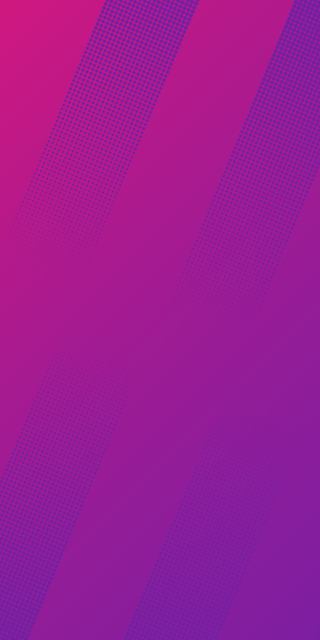
This background is drawn by a Shadertoy shader. Its source:

```glsl
// Magenta to violet diagonal gradient crossed by slanted halftone bands.

const vec3 PINK = vec3(0.82, 0.09, 0.50);
const vec3 VIOLET = vec3(0.49, 0.12, 0.63);
const vec3 DOT_COLOR = vec3(0.44, 0.13, 0.64);

const float BAND_ANGLE = 0.395;
const float BAND_WIDTH = 0.2735;
const float BAND_START = 0.303;
const float DOTS_PER_BAND = 20.0;
const float FADE_LINE = 0.785;   // where the dots vanish
const float MIN_RADIUS = 0.10;   // in grid cells
const float DOT_GROWTH = 0.36;   // radius gained per unit from the fade line

// Turns a point into (across, along) coordinates of the slanted bands.
vec2 bandSpace(vec2 p, float angle) {
    float c = cos(angle), s = sin(angle);
    return vec2(c * p.x + s * p.y, c * p.y - s * p.x);
}

// Coverage of a disc; tiny discs fade instead of aliasing.
float disc(vec2 p, float radius, float blur) {
    float edge = 1.0 - smoothstep(radius - blur, radius + blur, length(p));
    return edge * clamp(radius / blur, 0.0, 1.0);
}

// Even bands carry dots before the fade line, odd bands after it.
float halftoneBands(vec2 q, float pixel) {
    float pitch = BAND_WIDTH / DOTS_PER_BAND;
    float band = floor((q.x - BAND_START) / BAND_WIDTH);
    float side = mod(band, 2.0) < 0.5 ? -1.0 : 1.0;

    vec2 grid = vec2(q.x - BAND_START, q.y) / pitch;
    vec2 cell = floor(grid);
    float reach = max(side * ((cell.y + 0.5) * pitch - FADE_LINE), 0.0);
    float radius = MIN_RADIUS + DOT_GROWTH * reach;
    float blur = 0.65 * pixel / pitch;
    float opacity = smoothstep(-0.05, 0.3, reach) * step(0.001, reach);
    return disc(grid - cell - 0.5, radius, blur) * opacity * step(0.0, band);
}

void mainImage(out vec4 fragColor, in vec2 fragCoord) {
    // Width is one unit; y runs downward from the top edge.
    float pixel = 1.0 / iResolution.x;
    vec2 p = vec2(fragCoord.x, iResolution.y - fragCoord.y) * pixel;

    // Diagonal gradient, easing out toward violet
    float t = (p.x + p.y) / (1.0 + iResolution.y * pixel);
    vec3 color = mix(PINK, VIOLET, t * (1.35 - 0.35 * t));

    // Halftone bands
    float dots = halftoneBands(bandSpace(p, BAND_ANGLE), pixel);
    color = mix(color, DOT_COLOR, dots);

    fragColor = vec4(color, 1.0);
}
```
